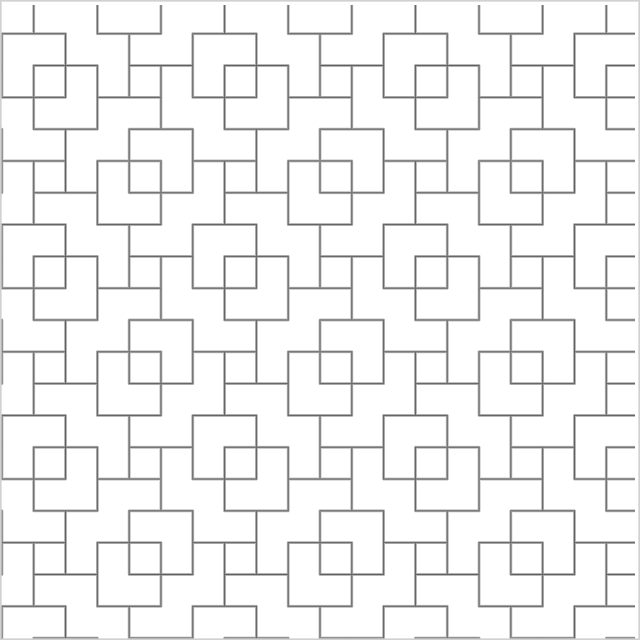
This pattern is drawn by a WebGL 2 fragment shader. Its source:

```glsl
#version 300 es
precision highp float;
// Line lattice of overlapping square pairs and pinwheels, in a thin pale frame.

uniform vec2 u_resolution;
out vec4 outColor;

const float UNIT = 0.0497;          // grid step, as a share of the canvas
const float PERIOD = 6.0;           // repeat length in grid steps
const float GRID_STEPS = 20.0;      // grid steps across and down
const vec2 PAIR_CENTER = vec2(1.5, 2.5);
const float LINE_REACH = 0.0029;    // distance at which a soft line fades out
const float INK_STRENGTH = 0.63;    // opacity along the middle of a line
const float FRAME_WIDTH = 0.0026;
const vec3 PAPER = vec3(1.0);
const vec3 INK = vec3(0.0);
const vec3 FRAME = vec3(0.82);

// Shortest offset on the repeating tile
vec2 wrapTile(vec2 p) {
    return mod(p + 0.5 * PERIOD, PERIOD) - 0.5 * PERIOD;
}

// Distance to the outline of a box; a flat box acts as a segment
float boxOutline(vec2 p, vec2 center, vec2 halfSize) {
    vec2 d = abs(wrapTile(p - center)) - halfSize;
    return abs(length(max(d, 0.0)) + min(max(d.x, d.y), 0.0));
}

// One square and two pinwheel arms, joined by their half-turn copies
float motif(vec2 p) {
    float dist = PERIOD;
    for (int i = 0; i < 2; i++) {
        dist = min(dist, boxOutline(p, vec2(-0.5), vec2(1.0)));
        dist = min(dist, boxOutline(p, vec2(2.5, -0.5), vec2(0.0, 1.0)));
        dist = min(dist, boxOutline(p, vec2(3.5, -0.5), vec2(1.0, 0.0)));
        p = -p;
    }
    return dist;
}

// The motif and its glide reflection
float lattice(vec2 grid) {
    vec2 mirrored = vec2(-grid.x, grid.y - 0.5 * PERIOD);
    return min(motif(grid - PAIR_CENTER), motif(mirrored - PAIR_CENTER));
}

void main() {
    vec2 uv = gl_FragCoord.xy / u_resolution;
    float pixel = 1.0 / min(u_resolution.x, u_resolution.y);

    // Grid centred on the canvas, rows counted downward
    vec2 grid = vec2(uv.x - 0.5, 0.5 - uv.y) / UNIT + 0.5 * GRID_STEPS;

    // Soft lines, left open along the top and right edges
    float reach = max(LINE_REACH, pixel);
    float line = clamp(1.0 - lattice(grid) * UNIT / reach, 0.0, 1.0);
    line *= step(0.1, grid.y) * step(grid.x, GRID_STEPS - 0.1);
    vec3 color = mix(PAPER, INK, INK_STRENGTH * line);

    // Frame
    vec2 inset = min(uv, 1.0 - uv);
    float edge = min(inset.x, inset.y);
    float frame = clamp((FRAME_WIDTH - edge) / pixel + 0.5, 0.0, 1.0);
    color = mix(color, FRAME, frame);

    outColor = vec4(color, 1.0);
}
```
